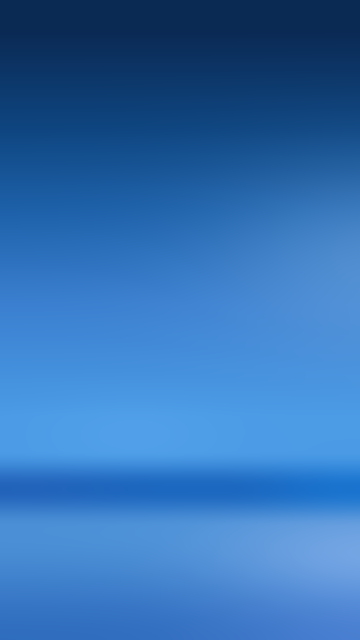
Write a Shadertoy shader that draws this background.

```glsl
// Soft blue studio backdrop: dark top, bright haze, a deep horizon band and a pale floor.

#define NIGHT vec3(0.040, 0.160, 0.325)
#define DEEP vec3(0.055, 0.270, 0.500)
#define OCEAN vec3(0.115, 0.380, 0.665)
#define AZURE vec3(0.230, 0.500, 0.815)
#define SKY vec3(0.290, 0.605, 0.900)
#define BAND vec3(0.110, 0.405, 0.750)
#define FLOOR_LIGHT vec3(0.295, 0.565, 0.840)
#define FLOOR_DEEP vec3(0.185, 0.425, 0.745)
#define HAZE vec3(0.420, 0.640, 0.870)
#define FLOOR_GLOW vec3(0.500, 0.670, 0.900)
#define HORIZON 0.238

// Linear step from a to b
float ramp(float a, float b, float x) {
    return clamp((x - a) / (b - a), 0.0, 1.0);
}

// Soft elliptical light, 1 at its centre
float glow(vec2 p, vec2 centre, vec2 radius) {
    vec2 d = (p - centre) / radius;
    return exp(-dot(d, d));
}

vec3 skyColor(vec2 p) {
    float depth = 1.0 - p.y;
    vec3 c = mix(NIGHT, DEEP, ramp(0.045, 0.20, depth));
    c = mix(c, OCEAN, ramp(0.20, 0.33, depth));
    c = mix(c, AZURE, ramp(0.33, 0.475, depth));
    c = mix(c, SKY, ramp(0.475, 0.65, depth));
    // Haze drifting in from the right, and a faint light over the horizon
    c = mix(c, HAZE, 0.58 * glow(p, vec2(1.08, 0.58), vec2(0.46, 0.15)));
    c += vec3(0.025, 0.02, 0.01) * glow(p, vec2(0.37, 0.32), vec2(0.25, 0.06));
    return c;
}

vec3 floorColor(vec2 p) {
    vec3 c = mix(FLOOR_DEEP, FLOOR_LIGHT, smoothstep(0.0, 0.17, p.y));
    c = mix(c, FLOOR_GLOW, 0.72 * glow(p, vec2(1.04, 0.14), vec2(0.42, 0.07)));
    c += vec3(0.10, 0.07, 0.07) * glow(p, vec2(1.05, 0.0), vec2(0.45, 0.10));
    return c;
}

void mainImage(out vec4 fragColor, in vec2 fragCoord) {
    vec2 p = fragCoord / iResolution.xy;

    // The band is greyer at the left and brighter at the right
    vec3 band = BAND + vec3(0.025, -0.015, -0.02) * (1.0 - smoothstep(0.0, 0.5, p.x));
    band += vec3(-0.01, 0.05, 0.06) * smoothstep(0.6, 1.0, p.x);

    // Stack floor, band and sky with blurred edges
    vec3 color = mix(floorColor(p), band, smoothstep(HORIZON - 0.062, HORIZON - 0.004, p.y));
    color = mix(color, skyColor(p), smoothstep(HORIZON, HORIZON + 0.058, p.y));
    fragColor = vec4(color, 1.0);
}
```
